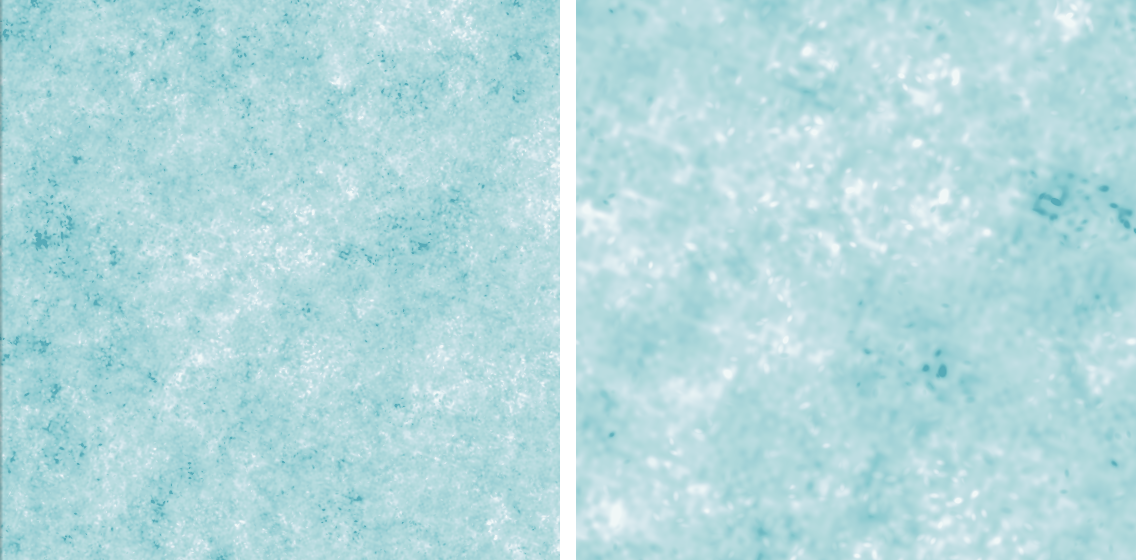
Left, the full canvas; right, a detail of the centre.
This texture is drawn by a three.js fragment shader. Its source:

```glsl
// Pale aqua mottled plaster: soft layered clouds carry a crisp rough grain,
// and small cellular flecks, white and deep teal, gather in loose clusters.
// One tone value sums all layers and is read through a colour ramp.
varying vec2 vUv;

// Colour ramp, dark to light, one tone step apart
const vec3 DEEP_TEAL = vec3(0.34, 0.67, 0.72);
const vec3 TEAL      = vec3(0.54, 0.79, 0.81);
const vec3 AQUA      = vec3(0.63, 0.82, 0.84);
const vec3 PALE_AQUA = vec3(0.69, 0.85, 0.86);
const vec3 MIST      = vec3(0.75, 0.87, 0.89);
const vec3 FROST     = vec3(0.84, 0.91, 0.93);
const vec3 WHITE     = vec3(0.94, 0.97, 0.97);

// Layer sizes in repeats per canvas, strengths in tone steps
const float BASE_TONE      = 2.0;
const float CLOUD_SCALE    = 5.0;
const float CLOUD_GAIN     = 0.7;
const float CLOUD_STRENGTH = 1.8;
const float GRAIN_SCALE    = 28.0;
const float GRAIN_GAIN     = 1.12;
const float GRAIN_STRENGTH = 1.3;
const float CLUSTER_SCALE  = 11.0;
const float LIGHT_CELLS    = 118.0;
const float LIGHT_STRENGTH = 1.6;
const float DARK_CELLS     = 124.0;
const float DARK_STRENGTH  = 2.0;
const float BLOB_CELLS     = 32.0;
const float BLOB_STRENGTH  = 0.8;
const float FIBRE_CELLS    = 19.0;
const float FIBRE_STRENGTH = 0.9;
const float LEFT_SHADE     = 0.65;
const float EDGE_WIDTH     = 0.007;
const float TAU            = 6.28318;

vec3 hash3(vec2 p) {
  vec3 q = fract(p.xyx * vec3(0.1031, 0.1030, 0.0973));
  q += dot(q, q.yxz + 33.33);
  return fract((q.xxy + q.yzz) * q.zyx);
}

// Value noise centred on zero
float valueNoise(vec2 p) {
  vec2 cell = floor(p);
  vec2 w = fract(p);
  w = w * w * (3.0 - 2.0 * w);
  float low  = mix(hash3(cell).x, hash3(cell + vec2(1.0, 0.0)).x, w.x);
  float high = mix(hash3(cell + vec2(0.0, 1.0)).x, hash3(cell + 1.0).x, w.x);
  return mix(low, high, w.y) - 0.5;
}

// Octaves are turned against each other to hide the lattice
float layeredNoise(vec2 p, float gain) {
  const mat2 TURN = mat2(1.6, 1.2, -1.2, 1.6);
  float sum = 0.0;
  float amplitude = 1.0;
  for (int i = 0; i < 4; i++) {
    sum += amplitude * valueNoise(p);
    p = TURN * p + 17.3;
    amplitude *= gain;
  }
  return sum;
}

// Cellular flecks: one randomly turned soft ellipse per occupied cell
float flecks(vec2 p, float seed, float density, float aspect) {
  vec2 home = floor(p);
  float cover = 0.0;
  for (int y = -1; y <= 1; y++) {
    for (int x = -1; x <= 1; x++) {
      vec2 cell = home + vec2(float(x), float(y));
      vec3 place = hash3(cell + seed);
      vec3 shape = hash3(cell + seed + 71.7);
      vec2 d = p - cell - place.xy;
      float c = cos(TAU * shape.x);
      float s = sin(TAU * shape.x);
      d = vec2(c * d.x + s * d.y, (c * d.y - s * d.x) * aspect);
      float radius = mix(0.4, 0.95, shape.y * shape.y);
      float body = 1.0 - smoothstep(0.2, 1.0, length(d) / radius);
      float present = smoothstep(place.z, place.z + 0.12, density);
      cover = max(cover, body * present * mix(0.4, 1.0, shape.z));
    }
  }
  return cover;
}

vec3 toneRamp(float tone) {
  vec3 colour = mix(DEEP_TEAL, TEAL, clamp(tone + 1.0, 0.0, 1.0));
  colour = mix(colour, AQUA, clamp(tone, 0.0, 1.0));
  colour = mix(colour, PALE_AQUA, clamp(tone - 1.0, 0.0, 1.0));
  colour = mix(colour, MIST, clamp(tone - 2.0, 0.0, 1.0));
  colour = mix(colour, FROST, clamp(tone - 3.0, 0.0, 1.0));
  return mix(colour, WHITE, clamp(tone - 4.0, 0.0, 1.0));
}

void main() {
  // Clouds, darker towards the left
  float cloud = layeredNoise(vUv * CLOUD_SCALE + 5.2, CLOUD_GAIN);
  float left = 1.0 - smoothstep(0.0, 0.36, vUv.x);
  float tone = BASE_TONE + CLOUD_STRENGTH * cloud - LEFT_SHADE * left;

  // Grain, rougher in some patches than in others
  float cluster = layeredNoise(vUv * CLUSTER_SCALE + 41.0, 0.8);
  float rough = mix(0.75, 1.3, smoothstep(0.0, 0.5, abs(cluster)));
  tone += GRAIN_STRENGTH * rough * layeredNoise(vUv * GRAIN_SCALE + 9.0, GRAIN_GAIN);

  // Clustered flecks, blobs and thin fibres
  float lightDensity = 0.08 + 0.6 * smoothstep(-0.15, 0.7, cluster + 0.2 * cloud);
  float darkDensity = 0.08 + 0.5 * smoothstep(0.0, 0.75, -cluster - 0.3 * cloud);
  tone += LIGHT_STRENGTH * flecks(vUv * LIGHT_CELLS, 3.0, lightDensity, 1.7);
  tone += BLOB_STRENGTH * flecks(vUv * BLOB_CELLS, 29.0, 0.25 * lightDensity, 1.5);
  tone += FIBRE_STRENGTH * flecks(vUv * FIBRE_CELLS, 57.0, 0.06 + 0.1 * left, 16.0);
  tone -= DARK_STRENGTH * flecks(vUv * DARK_CELLS, 83.0, darkDensity, 1.7);

  // Thin shadow along the left edge
  float edge = mix(0.8, 1.0, smoothstep(0.0, EDGE_WIDTH, vUv.x));
  gl_FragColor = vec4(toneRamp(tone) * edge, 1.0);
}
```
